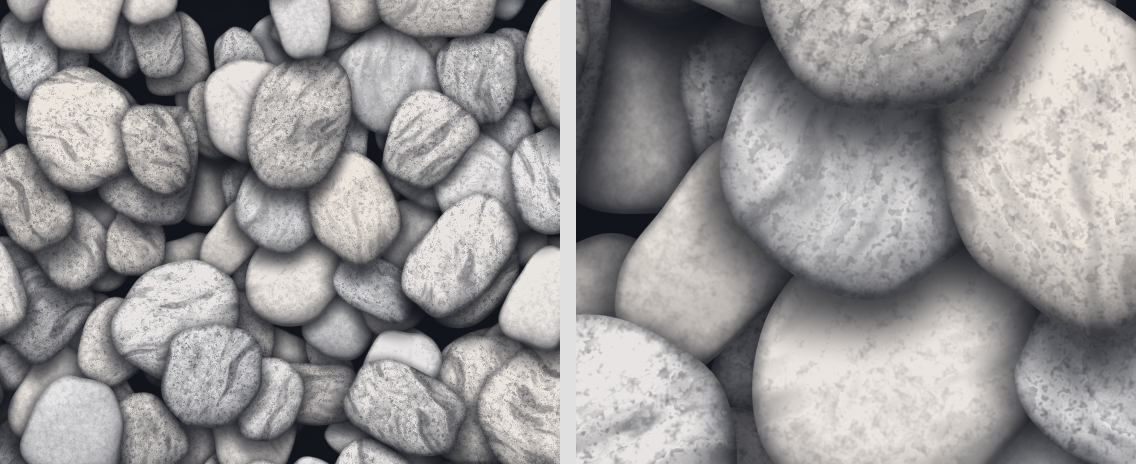
Left: the whole. Right: its middle third, enlarged.
A Shadertoy shader for this texture:

```glsl
// A heap of smooth grey river pebbles under soft daylight from above.
// Jittered grids of rounded, tapered stones are painted from deep to high;
// each stone darkens what lies below and carries noise-made veins and grain.

const vec3 DARK_SLATE = vec3(0.075, 0.085, 0.115);
const vec3 PALE_STONE = vec3(0.865, 0.85, 0.84);
const vec3 LIGHT_DIR = vec3(-0.2, 0.5, 0.84);
const int LAYERS = 4;

struct Stone {
    vec2 centre;
    vec2 radii;
    float angle;
    float squareness;
    float taper;
    vec2 seed;
};

vec2 hash2(vec2 p) {
    vec3 a = fract(p.xyx * vec3(0.1031, 0.1030, 0.0973));
    a += dot(a, a.yzx + 33.33);
    return fract((a.xx + a.yz) * a.zy);
}

vec2 rotate(vec2 v, float angle) {
    float c = cos(angle), s = sin(angle);
    return vec2(c * v.x - s * v.y, s * v.x + c * v.y);
}

// Gradient noise, about -0.7 to 0.7
float cornerSlope(vec2 cell, vec2 offset) {
    float turn = 6.2832 * hash2(cell).x;
    return dot(vec2(cos(turn), sin(turn)), offset);
}

float noise(vec2 p) {
    vec2 i = floor(p), f = p - i;
    vec2 u = f * f * f * (f * (f * 6.0 - 15.0) + 10.0);
    vec2 e = vec2(1.0, 0.0);
    float low = mix(cornerSlope(i, f), cornerSlope(i + e, f - e), u.x);
    float high = mix(cornerSlope(i + e.yx, f - e.yx), cornerSlope(i + 1.0, f - 1.0), u.x);
    return mix(low, high, u.y);
}

float fbm(vec2 p, int octaves, float roughness) {
    float sum = 0.0, gain = 1.0;
    for (int k = 0; k < octaves; k++) {
        sum += gain * noise(p);
        p = rotate(p, 0.5) * 2.03 + 17.3;
        gain *= roughness;
    }
    return sum;
}

Stone makeStone(vec2 cell, float cellSize, float layer) {
    vec2 id = cell + 41.0 * layer + 7.0;
    vec2 place = hash2(id), size = hash2(id + 113.7), form = hash2(id + 271.3);
    float radius = cellSize * mix(0.36, 0.6, size.x);
    Stone s;
    s.centre = (cell + 0.5 + 0.54 * (place - 0.5)) * cellSize;
    s.radii = radius * vec2(1.0, mix(0.58, 0.92, size.y));
    s.angle = 6.2832 * form.x;
    s.squareness = mix(2.1, 3.2, form.y);
    s.taper = 0.5 * (hash2(id + 389.1).x - 0.5);
    s.seed = hash2(id + 517.9);
    return s;
}

// Position in the stone's own frame, where the rim lies at radius 1
vec2 stoneSpace(Stone s, vec2 p) {
    vec2 q = rotate(p - s.centre, -s.angle) / s.radii;
    q.y *= 1.0 + s.taper * clamp(q.x, -1.5, 1.5);
    return q;
}

float rimRadius(Stone s, vec2 q) {
    vec2 a = pow(abs(q) + 0.0001, vec2(s.squareness));
    return pow(a.x + a.y, 1.0 / s.squareness) + 0.13 * noise(q * 1.3 + s.seed * 50.0);
}

// Mineral brightness: broken veins, cloudy patches and fine grain
float mineral(Stone s, vec2 p) {
    vec2 local = rotate(p - s.centre, -s.angle + 1.8 * (s.seed.x - 0.5));
    vec2 origin = s.seed * 90.0;
    vec2 warp = 0.035 * vec2(noise(local * 13.0 + origin), noise(local * 11.0 - origin));
    float bands = fbm((local + warp) * vec2(6.0, 25.0) + origin, 3, 0.6);
    float patches = fbm(local * 22.0 + origin, 3, 0.6);
    float grain = fbm(local * 85.0 + origin, 3, 0.8);
    float veined = smoothstep(0.05, 0.75, s.seed.y);
    float veins = smoothstep(0.08, 0.6, bands + 0.45 * patches + 0.4 * grain);
    float threads = 1.0 - smoothstep(0.0, 0.1, abs(bands + 0.12 + 0.2 * grain));
    float pits = smoothstep(0.2, 0.6, grain - 0.4 * patches);
    float tone = mix(0.83, 1.1, hash2(s.seed * 300.0).x);
    tone -= veined * (0.46 * veins + 0.13 * threads + 0.16 * pits);
    return tone + mix(0.06, 0.2, veined) * patches + mix(0.11, 0.33, veined) * grain;
}

// Soft light over a flattened dome, with a dim rim
float domeLight(Stone s, vec2 q, float r) {
    float slope = 0.97 * pow(clamp(r, 0.0, 1.0), 3.2);
    vec2 outward = normalize(rotate(q / s.radii, s.angle) + 0.0001);
    vec3 normal = vec3(outward * slope, sqrt(1.0 - slope * slope));
    float diffuse = 0.36 + 0.82 * max(dot(normal, LIGHT_DIR), 0.0);
    return diffuse * mix(0.74, 1.0, smoothstep(1.0, 0.9, r));
}

vec3 stoneColour(Stone s, vec2 p, vec2 q, float r, float depthLight) {
    float tone = clamp(mineral(s, p) * domeLight(s, q, r) * depthLight, 0.0, 1.06);
    float warmth = 0.035 * (hash2(s.seed * 170.0).y - 0.5);
    return mix(DARK_SLATE, PALE_STONE, tone) * (1.0 + warmth * vec3(1.0, 0.2, -1.0));
}

void mainImage(out vec4 fragColor, in vec2 fragCoord) {
    vec2 p = fragCoord / iResolution.y;
    float edge = 0.7 / iResolution.y;
    vec3 colour = DARK_SLATE;
    for (int k = 0; k < LAYERS; k++) {
        float layer = float(k);
        float cellSize = 0.165 + 0.035 * layer;
        float depthLight = mix(0.82, 1.0, layer / float(LAYERS - 1));
        vec2 home = floor(p / cellSize);
        for (int n = 0; n < 9; n++) {
            vec2 cell = home + vec2(n % 3 - 1, n / 3 - 1);
            if (k > 1 && hash2(cell + 67.0 * layer + 631.0).x > 0.76) continue;
            Stone s = makeStone(cell, cellSize, layer);
            vec2 q = stoneSpace(s, p);
            float r = rimRadius(s, q);
            float dist = (r - 1.0) * s.radii.y;
            // Contact shadow, longer below the stone
            float reach = dist + 0.09 * (p.y - s.centre.y);
            colour = mix(DARK_SLATE * 0.9, colour, mix(0.25, 1.0, smoothstep(-0.014, 0.03, reach)));
            float cover = smoothstep(edge, -edge, dist);
            if (cover > 0.0) colour = mix(colour, stoneColour(s, p, q, r, depthLight), cover);
        }
    }
    fragColor = vec4(colour, 1.0);
}
```
